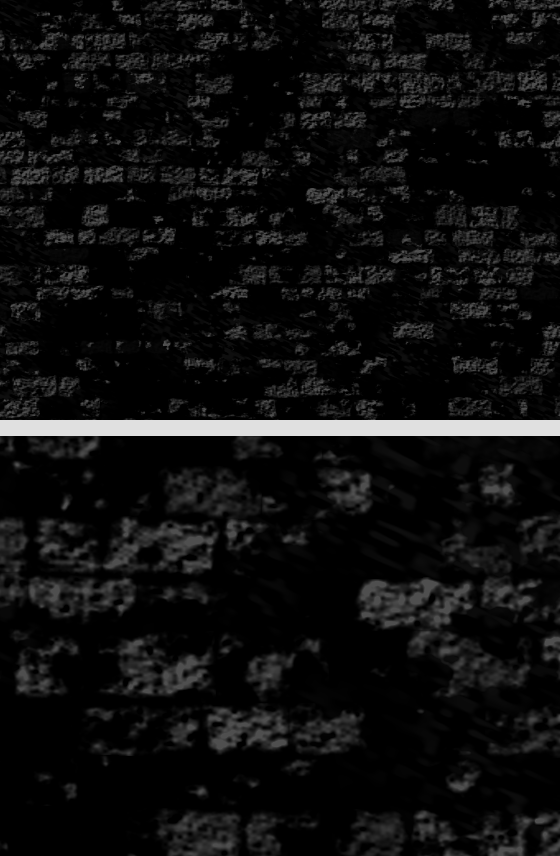
Top, the full canvas; bottom, a detail of the centre.
Reproduce this texture procedurally as a Shadertoy shader.

```glsl
// A worn brick wall in near darkness: uneven courses of jittered bricks,
// eroded by fractal noise so that only patches of their faces catch light.
// A fine embossed grain roughens the faces; faint scuffs cross the shadows.

const float COURSES = 22.0;          // brick rows per canvas height
const float BRICK_WIDTH = 0.083;     // mean length, in canvas heights
const float ROW_JITTER = 0.40;
const float BRICK_JITTER = 0.55;
const float MORTAR = 0.0035;         // inset on each side of a brick
const float CORNER = 0.006;
const float EDGE_ROUGHNESS = 0.017;
const float EDGE_SOFTNESS = 0.005;
const vec2 WEAR_SCALE = vec2(32.0, 44.0);
const float GRAIN_SCALE = 135.0;
const float GRAIN_CONTRAST = 1.75;
const float DIM_FACE = 0.17;
const float BRIGHT_FACE = 0.33;
const float BRIGHTEST = 0.31;
const float SCUFF_LIGHT = 0.055;
const float DULL_LIGHT = 0.035;
const vec3 STONE_TINT = vec3(1.0);

float hash(vec2 p) {
    vec3 q = fract(p.xyx * vec3(0.1031, 0.1030, 0.0973));
    q += dot(q, q.yzx + 33.33);
    return fract((q.x + q.y) * q.z);
}

float noise(vec2 p) {
    vec2 i = floor(p), f = fract(p);
    f = f * f * (3.0 - 2.0 * f);
    float low = mix(hash(i), hash(i + vec2(1, 0)), f.x);
    float high = mix(hash(i + vec2(0, 1)), hash(i + vec2(1, 1)), f.x);
    return mix(low, high, f.y);
}

float fbm(vec2 p) {
    float sum = 0.0, weight = 0.533;
    for (int i = 0; i < 4; i++) {
        sum += weight * noise(p);
        p = mat2(1.6, 1.2, -1.2, 1.6) * p + 17.3;
        weight *= 0.5;
    }
    return sum;
}

// Irregular 1D cell around x: (index, lower edge, upper edge)
vec3 jitteredCell(float x, float seed, float jitter) {
    float i = floor(x);
    if (x < i + jitter * hash(vec2(i, seed))) i -= 1.0;
    float lower = i + jitter * hash(vec2(i, seed));
    float upper = i + 1.0 + jitter * hash(vec2(i + 1.0, seed));
    return vec3(i, lower, upper);
}

float roundedBox(vec2 p, vec2 halfSize, float radius) {
    vec2 q = abs(p) - halfSize + radius;
    return length(max(q, 0.0)) + min(max(q.x, q.y), 0.0) - radius;
}

float stoneHeight(vec2 p) {
    return 0.6 * noise(p) + 0.4 * noise(p * 2.1 + 9.7);
}

void mainImage(out vec4 fragColor, in vec2 fragCoord) {
    vec2 p = fragCoord / iResolution.y + 3.0;

    // Slightly sagging courses, each with its own offset
    vec2 wall = p;
    wall.y += 0.010 * (noise(p * vec2(3.0, 5.0)) - 0.5);
    vec3 row = jitteredCell(wall.y * COURSES, 71.0, ROW_JITTER);
    float shift = 5.0 * hash(vec2(row.x, 13.0));
    vec3 col = jitteredCell(wall.x / BRICK_WIDTH + shift, row.x + 200.0, BRICK_JITTER);
    vec2 brickId = vec2(col.x, row.x);

    // Brick outline with crumbled edges
    vec2 lower = vec2((col.y - shift) * BRICK_WIDTH, row.y / COURSES);
    vec2 upper = vec2((col.z - shift) * BRICK_WIDTH, row.z / COURSES);
    float edge = roundedBox(wall - 0.5 * (lower + upper),
                            0.5 * (upper - lower) - MORTAR, CORNER);
    edge += EDGE_ROUGHNESS * (fbm(p * 55.0 + 4.0) - 0.5);
    float brick = 1.0 - smoothstep(-EDGE_SOFTNESS, 0.5 * EDGE_SOFTNESS, edge);

    // Sound bricks keep their face, poor ones only scattered flakes
    float soundness = hash(brickId + 31.0) + fbm(p * 3.5) - 0.5;
    float threshold = mix(0.72, 0.28, smoothstep(0.20, 0.95, soundness));
    float wear = fbm(p * WEAR_SCALE);
    float face = brick * smoothstep(threshold, threshold + 0.16, wear);

    // Embossed grain, lit from the upper left
    vec2 grainPos = p * GRAIN_SCALE * vec2(0.9, 1.1);
    float relief = stoneHeight(grainPos) - stoneHeight(grainPos + vec2(-0.5, 0.6));
    float shade = 0.52 + GRAIN_CONTRAST * relief + 0.7 * (wear - 0.5);
    float level = mix(DIM_FACE, BRIGHT_FACE, hash(brickId + 87.0));
    float light = face * level * max(shade, 0.0);

    // Faint slanted scuffs and a few flat, dull bricks
    vec2 slant = mat2(0.9, 0.4, -0.4, 0.9) * p;
    float scuff = smoothstep(0.50, 0.90, noise(slant * vec2(75.0, 190.0)));
    scuff *= smoothstep(0.45, 0.68, fbm(p * 5.0 + 40.0));
    float dull = brick * step(0.95, hash(brickId + 53.0)) * (0.6 + relief);
    light = max(light, max(SCUFF_LIGHT * scuff, DULL_LIGHT * dull));

    fragColor = vec4(STONE_TINT * min(light, BRIGHTEST), 1.0);
}
```
